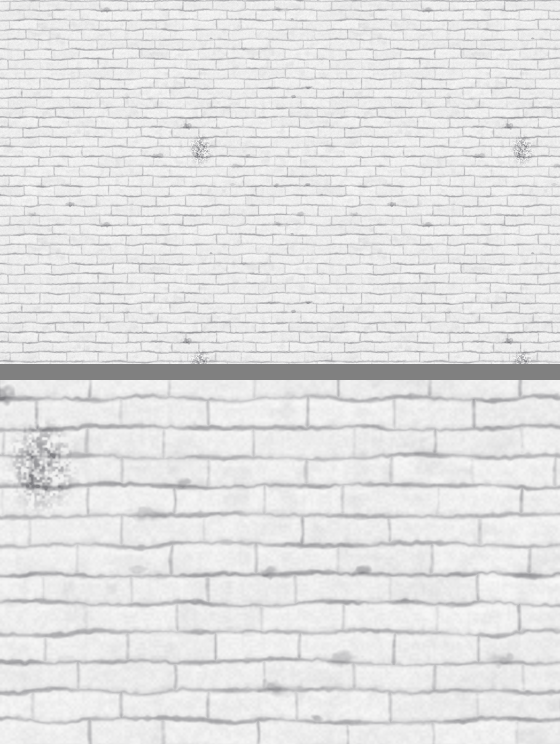
Top: the whole. Bottom: its middle third, enlarged.
Give the GLSL for this texture, as a Shadertoy shader.

```glsl
// White painted brick wall in running bond with thin grey joints and chipped wear.

const vec2  WALL = vec2(19.15, 37.28);   // bricks across, courses down the canvas
const vec2  TILE = vec2(11.0, 22.0);     // bricks and courses before the wear repeats
const float COURSE_SHIFT = 0.06;         // first joint below the top edge, in courses
const float BRICK_ASPECT = 3.0;          // brick length / course height
const vec2  BOND = vec2(0.33, 0.80);     // head joint offset of even and odd courses
const float JITTER = 0.20;               // scatter of the head joints
const float WOBBLE = 0.20;               // waviness of the joints, in courses
const float JOINT_HALF = 0.055;          // half width of a joint line, in courses
const float PAINT = 0.932;               // tone of clean paint
const vec3  SHADE_TINT = vec3(0.0, 0.0, 0.04);
const vec2  PATCH = vec2(6.86, 15.3);    // bare patch where the paint has come off
const int   CHIPS = 16;                  // chips per tile

float hash(vec2 c) {
    return fract(sin(dot(c, vec2(127.1, 311.7))) * 43758.5);
}

// Value noise that repeats with the tile; frequency is in cells per brick and course.
float tileNoise(vec2 p, vec2 frequency) {
    vec2 period = TILE * frequency;
    vec2 q = p * frequency;
    vec2 i = floor(q);
    vec2 f = fract(q);
    f = f * f * (3.0 - 2.0 * f);
    vec2 a = mod(i, period);
    vec2 b = mod(i + 1.0, period);
    return mix(mix(hash(a), hash(vec2(b.x, a.y)), f.x),
               mix(hash(vec2(a.x, b.y)), hash(b), f.x), f.y);
}

// Soft line of the given half width around distance zero.
float line(float d, float halfWidth, float soft) {
    return 1.0 - smoothstep(halfWidth - soft, halfWidth + soft, abs(d));
}

// Shortest offset from c to p on the repeating tile, in course heights.
vec2 tileOffset(vec2 p, vec2 c) {
    vec2 d = mod(p - c + 0.5 * TILE, TILE) - 0.5 * TILE;
    return d * vec2(BRICK_ASPECT, 1.0);
}

void mainImage(out vec4 fragColor, in vec2 fragCoord) {
    vec2 uv = fragCoord / iResolution.xy;
    vec2 p = vec2(uv.x, 1.0 - uv.y) * WALL - vec2(0.0, COURSE_SHIFT);
    float soft = 0.045 + 0.5 * WALL.y / iResolution.y;

    // Noise layers
    float broad = tileNoise(p, vec2(1.0, 1.0));
    float medium = tileNoise(p, vec2(6.0, 2.0));
    float fine = tileNoise(p, vec2(15.0, 5.0));
    float grain = tileNoise(p, vec2(33.0, 11.0));

    // Uneven courses and staggered head joints
    vec2 w = p;
    w.y += WOBBLE * (tileNoise(p, vec2(2.0, 1.0)) - 0.5) + 0.08 * (fine - 0.5);
    w.x += 0.025 * (medium - 0.5);
    float course = floor(w.y);
    w.x -= mod(course, 2.0) < 0.5 ? BOND.x : BOND.y;
    vec2 headId = mod(vec2(floor(w.x + 0.5), course), TILE);
    float headShift = JITTER * (hash(headId + 3.7) - 0.5);
    float dx = (w.x - floor(w.x + 0.5) - headShift) * BRICK_ASPECT;
    float bedRow = floor(w.y + 0.5);
    float dy = w.y - bedRow;
    vec2 brickId = mod(vec2(floor(w.x - headShift), course), TILE);

    // Painted brick faces
    float tone = PAINT + 0.022 * (hash(brickId + 9.1) - 0.5);
    tone -= 0.045 * smoothstep(0.5, 0.95, medium) * broad;
    tone -= 0.035 * (grain - 0.5) + 0.025 * (fine - 0.5);
    tone += 0.012 * line(dy - 0.2, 0.06, 0.08);

    // Bed joints: pale recess plus a shadow that comes and goes
    float bedFade = tileNoise(vec2(p.x, bedRow), vec2(3.0, 1.0));
    float bedDepth = hash(vec2(mod(bedRow, TILE.y), 5.3));
    float bedShade = 0.08 + 0.14 * bedFade + 0.07 * bedDepth * bedDepth;
    float bed = line(dy, JOINT_HALF * (0.7 + 0.8 * bedFade), soft);
    tone -= 0.035 * line(dy + 0.04, 0.12, 0.09);

    // Head joints: fainter, some almost filled with paint
    float headShade = 0.04 + 0.17 * hash(headId + 21.4);
    float head = line(dx, JOINT_HALF * (0.7 + 0.6 * medium), soft);
    tone -= max(bed * bedShade, head * headShade * (0.6 + 0.6 * fine));

    // Chips along the bed joints
    float wear = 0.0;
    for (int i = 0; i < CHIPS; i++) {
        float k = float(i) + 1.0;
        vec2 center = vec2(hash(vec2(k, 1.3)) * TILE.x,
                           floor(hash(vec2(k, 7.9)) * TILE.y) - 0.12);
        float size = mix(0.15, 0.42, hash(vec2(k, 4.6)));
        vec2 d = tileOffset(p, center) * vec2(0.55, 1.0);
        float chip = 1.0 - smoothstep(0.3, 1.0, length(d) / size + 0.8 * (fine - 0.4));
        wear = max(wear, chip * mix(0.08, 0.24, hash(vec2(k, 2.2))));
    }

    // Crumbled bare patch
    float bare = 1.0 - smoothstep(0.4, 1.5, length(tileOffset(p, PATCH) * vec2(1.1, 0.8)));
    wear = max(wear, 0.30 * bare * smoothstep(0.25, 0.8, 0.5 * (fine + grain)));
    tone = max(tone - wear, 0.5);

    vec3 color = vec3(tone) + SHADE_TINT * (PAINT - tone);
    fragColor = vec4(clamp(color, 0.0, 1.0), 1.0);
}
```
